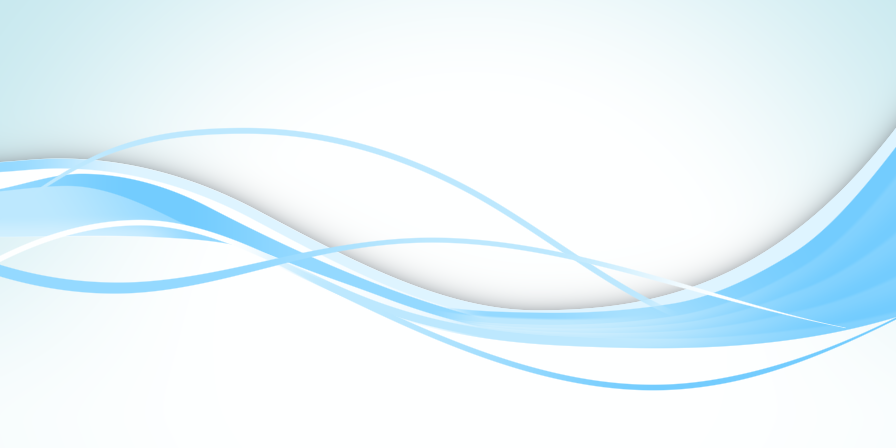
Reproduce this background procedurally as a WebGL 2 fragment shader.

```glsl
#version 300 es
precision highp float;
// Pale backdrop crossed by a flowing blue wave and three thin ribbons.
// Every edge is a smooth Hermite curve; fills and ribbons are masks made
// from the signed distance to those curves. Unit length = canvas height.
uniform vec2 u_resolution;
out vec4 fragColor;

const vec3 WHITE = vec3(0.995, 1.0, 1.0);
const vec3 MIST  = vec3(0.78, 0.91, 0.935);
const vec3 ICE   = vec3(0.87, 0.955, 1.0);
const vec3 PALE  = vec3(0.74, 0.91, 0.995);
const vec3 SKY   = vec3(0.58, 0.85, 1.0);
const vec3 AZURE = vec3(0.45, 0.80, 0.995);
const vec3 SHADE = vec3(0.55, 0.58, 0.60);

// Hermite span between knots (x, height, slope); gives height and slope.
vec2 span(float x, vec3 a, vec3 b) {
    float w = b.x - a.x;
    float t = clamp((x - a.x) / w, 0.0, 1.0);
    float c1 = a.z * w, rise = b.y - a.y;
    float c2 = 3.0 * rise - (2.0 * a.z + b.z) * w;
    float c3 = (a.z + b.z) * w - 2.0 * rise;
    return vec2(a.y + t * (c1 + t * (c2 + t * c3)),
                (c1 + t * (2.0 * c2 + 3.0 * c3 * t)) / w);
}

// Signed distance to a five-knot curve, positive above it.
float above(vec2 p, vec3 a, vec3 b, vec3 c, vec3 d, vec3 e) {
    vec2 s = p.x < b.x ? span(p.x, a, b) : p.x < c.x ? span(p.x, b, c)
           : p.x < d.x ? span(p.x, c, d) : span(p.x, d, e);
    return (p.y - s.x) * inversesqrt(1.0 + s.y * s.y);
}

float cover(float d, float aa) { return clamp(0.5 - d / aa, 0.0, 1.0); }

// Region below the upper edge and above the lower edge.
float between(float upper, float lower, float aa) {
    return cover(upper, aa) * cover(-lower, aa);
}

float ribbon(float d, float halfWidth, float aa) {
    return cover(abs(d) - halfWidth, aa);
}

vec3 backdrop(vec2 p) {
    float far = length((p - vec2(1.05, 0.30)) * vec2(0.9, 1.0));
    float tint = smoothstep(0.47, 1.25, far) * mix(0.15, 1.0, smoothstep(0.05, 0.65, p.y));
    return mix(WHITE, MIST, tint);
}

void main() {
    vec2 p = gl_FragCoord.xy / u_resolution.y;
    p.x *= 2.0 * u_resolution.y / u_resolution.x;
    float aa = 1.3 / u_resolution.y;
    float x = p.x;

    // Edges of the wave
    float crest = above(p, vec3(0.0, 0.638, 0.06), vec3(0.13, 0.646, 0.0),
        vec3(0.573, 0.531, -0.53), vec3(1.198, 0.307, 0.0), vec3(2.0, 0.714, 1.3));
    float keel = above(p, vec3(0.0, 0.471, 0.0), vec3(0.39, 0.469, -0.05),
        vec3(0.781, 0.328, -0.42), vec3(1.25, 0.229, -0.05), vec3(2.0, 0.292, 0.3));
    float leftTop = above(p, vec3(0.0, 0.578, 0.2), vec3(0.182, 0.612, 0.0),
        vec3(0.469, 0.536, -0.52), vec3(0.859, 0.359, -0.38), vec3(1.354, 0.24, -0.1));
    float leftBase = above(p, vec3(0.0, 0.471, 0.0), vec3(0.34, 0.471, -0.05),
        vec3(0.62, 0.424, -0.42), vec3(0.859, 0.335, -0.38), vec3(1.354, 0.225, -0.1));
    float leftInner = above(p, vec3(0.0, 0.573, 0.1), vec3(0.15, 0.585, 0.0),
        vec3(0.39, 0.51, -0.5), vec3(0.62, 0.415, -0.42), vec3(0.859, 0.325, -0.38));
    float rightTop = above(p, vec3(0.9, 0.335, -0.3), vec3(1.2, 0.302, -0.02),
        vec3(1.5, 0.322, 0.16), vec3(1.77, 0.435, 0.62), vec3(2.0, 0.672, 1.3));

    // Backdrop, soft shadow over the crest, white wave with an icy rim
    vec3 col = backdrop(p);
    col = mix(col, SHADE, 0.55 * exp(-max(crest, 0.0) / 0.022) * cover(-crest, aa));
    float wave = between(crest, keel, aa);
    col = mix(col, mix(WHITE, ICE, smoothstep(0.6, 1.3, x)), wave);
    float rim = between(crest, crest + 0.022, aa);
    col = mix(col, mix(SKY, ICE, smoothstep(0.0, 0.3, x)), rim);

    // Left body: bright upper band over a paler gradient
    float leftBody = between(leftTop, leftBase, aa) * smoothstep(1.35, 1.1, x);
    vec3 leftFill = mix(PALE, SKY, smoothstep(0.1, 0.45, x + 0.6 * (p.y - 0.5)));
    leftFill = mix(leftFill, ICE, 0.6 * smoothstep(0.05, 0.0, leftBase) * smoothstep(0.45, 0.3, x));
    vec3 leftBand = mix(SKY, AZURE, smoothstep(0.0, 0.3, x) * smoothstep(0.7, 0.4, x));
    col = mix(col, mix(leftBand, leftFill, cover(leftInner, aa)), leftBody);

    // Right body, deepening to the right, with drifting translucent folds
    float rightBody = between(rightTop, keel, aa) * smoothstep(0.95, 1.1, x);
    float depth = clamp(rightTop / min(rightTop - keel, -0.001), 0.0, 1.0);
    vec3 rightFill = mix(PALE, AZURE, smoothstep(1.25, 1.9, x + 0.1 * (0.5 - depth)));
    for (int i = 0; i < 4; i++) {
        float k = float(i);
        float fold = depth - (0.25 + 0.19 * k + 0.22 * (1.6 - x) * (1.5 - k));
        float soft = smoothstep(-0.02, 0.02, fold) * smoothstep(0.24, 0.02, fold);
        rightFill = mix(rightFill, ICE, soft * mix(0.38, 0.14, smoothstep(1.2, 1.8, x)));
    }
    float lip = smoothstep(0.25, 0.15, depth) * smoothstep(1.5, 1.2, x);
    col = mix(col, mix(rightFill, SKY, lip), rightBody);
    col = mix(col, PALE, ribbon(keel - 0.012, 0.009, aa) * smoothstep(0.6, 0.75, x) * smoothstep(1.6, 1.3, x));

    // Three free ribbons: high arc, low weave, and deep swing
    float arc = above(p, vec3(0.0, 0.513, 0.75), vec3(0.26, 0.667, 0.35),
        vec3(0.547, 0.708, 0.0), vec3(1.042, 0.578, -0.53), vec3(1.51, 0.297, -0.42));
    float swing = above(p, vec3(0.0, 0.422, 0.5), vec3(0.3125, 0.503, 0.0),
        vec3(0.703, 0.375, -0.5), vec3(1.458, 0.135, 0.0), vec3(2.0, 0.289, 0.5));
    float weave = above(p, vec3(0.0, 0.396, -0.3), vec3(0.26, 0.357, 0.0),
        vec3(0.625, 0.417, 0.24), vec3(0.964, 0.464, 0.0), vec3(1.888, 0.268, -0.2));
    float arcWidth = mix(0.003, 0.0065, smoothstep(0.0, 0.4, x));
    col = mix(col, PALE, ribbon(arc, arcWidth, aa) * smoothstep(1.52, 1.42, x));
    vec3 swingColor = mix(mix(WHITE, PALE, smoothstep(0.5, 0.75, x)), AZURE, smoothstep(0.8, 1.5, x));
    col = mix(col, swingColor, ribbon(swing, mix(0.0062, 0.002, smoothstep(1.6, 2.0, x)), aa));
    vec3 weaveColor = mix(mix(SKY, PALE, smoothstep(0.5, 1.0, x)), WHITE, smoothstep(1.2, 1.65, x));
    float weaveWidth = mix(0.0125, 0.0055, smoothstep(0.2, 0.85, x)) * smoothstep(1.95, 1.4, x);
    col = mix(col, weaveColor, ribbon(weave, weaveWidth, aa) * cover(x - 1.888, aa));

    fragColor = vec4(col, 1.0);
}
```
